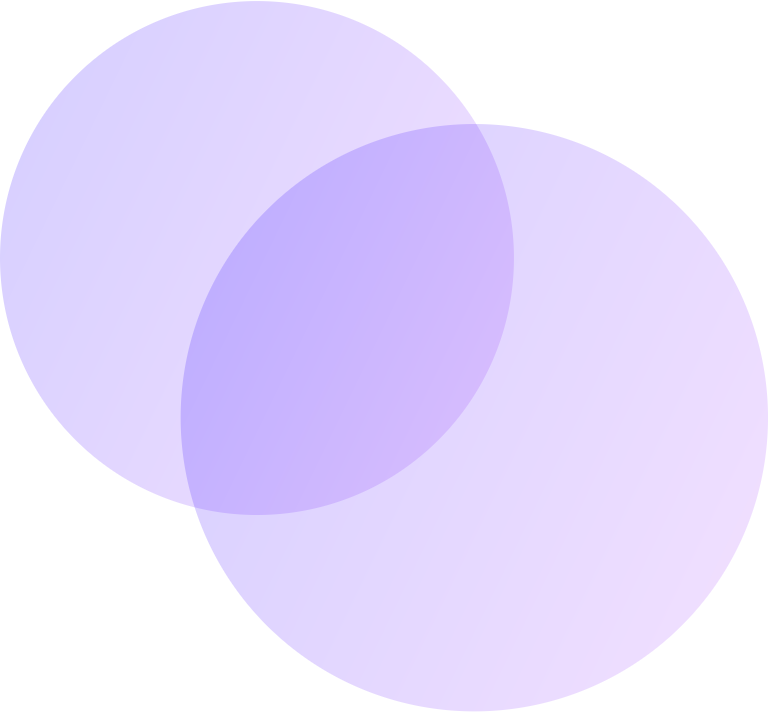
Give the GLSL for this background, as a WebGL 2 fragment shader.

```glsl
#version 300 es
precision highp float;
// Two overlapping translucent lilac discs with diagonal gradients on white.
uniform vec2 u_resolution;
out vec4 outColor;

// Tint of a disc: lavender at the upper left to pink at the lower right, white outside.
vec3 discTint(vec2 p, vec2 center, float radius) {
  vec2 q = (p - center) / radius;
  float t = clamp(0.5 + 0.5 * dot(q, vec2(0.9, -0.436)), 0.0, 1.0);
  vec3 tint = mix(vec3(0.848, 0.816, 1.0), vec3(0.937, 0.872, 0.998), t);

  // Edge softened over about one pixel.
  float edge = (length(p - center) - radius) * u_resolution.x;
  return mix(tint, vec3(1.0), clamp(edge + 0.5, 0.0, 1.0));
}

void main() {
  // Both axes in units of the canvas width.
  vec2 p = gl_FragCoord.xy / u_resolution.x;

  // Overlapping tints multiply, which deepens the shared lens.
  vec3 color = discTint(p, vec2(0.3346, 0.5911), 0.3346)
             * discTint(p, vec2(0.6176, 0.3832), 0.3824);
  outColor = vec4(color, 1.0);
}
```
